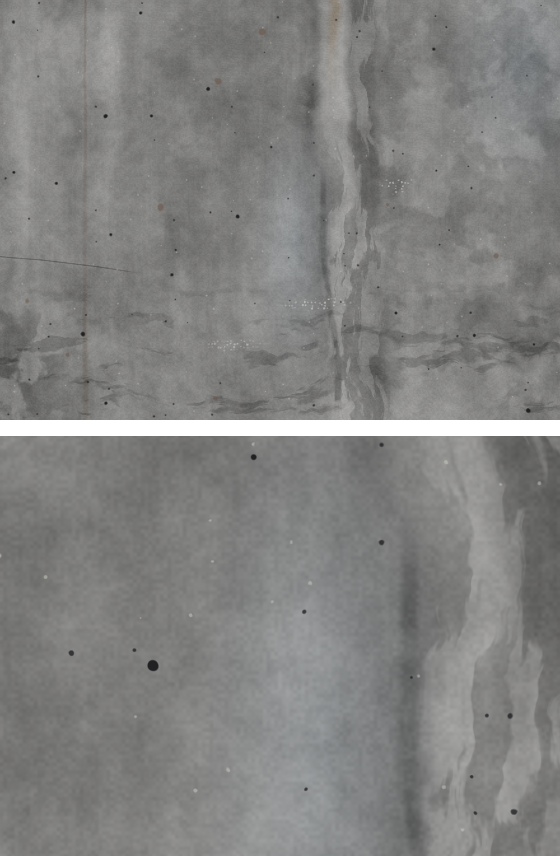
Top: the whole. Bottom: its middle third, enlarged.
Reproduce this texture procedurally as a Shadertoy shader.

```glsl
// Weathered concrete wall: layered value noise gives mottled grey with vertical runs,
// then come a pale water streak with flaking edges, a rust line, stains and cracks.
// Pits and chips are jittered dots on hashed grids.

float hash(vec2 p) {
    return fract(sin(dot(p, vec2(127.1, 311.7))) * 43758.5453);
}

float noise(vec2 p) {
    vec2 i = floor(p), f = fract(p);
    f = f * f * (3.0 - 2.0 * f);
    return mix(mix(hash(i), hash(i + vec2(1, 0)), f.x),
               mix(hash(i + vec2(0, 1)), hash(i + vec2(1, 1)), f.x), f.y);
}

// Fractal noise, centred on zero
float fbm(vec2 p) {
    float sum = 0.0, amp = 0.5;
    for (int i = 0; i < 5; i++) {
        sum += amp * (noise(p) - 0.5);
        p = mat2(1.6, 1.2, -1.2, 1.6) * p + 17.3;
        amp *= 0.55;
    }
    return sum;
}

// Fractal noise that keeps its axes, for stretched features
float grainFbm(vec2 p) {
    float sum = 0.0, amp = 0.5;
    for (int i = 0; i < 4; i++) {
        sum += amp * (noise(p) - 0.5);
        p = p * 2.1 + 9.7;
        amp *= 0.55;
    }
    return sum;
}

// 1 within the inner distance, 0 beyond the outer one
float band(float d, float inner, float outer) {
    return 1.0 - smoothstep(inner, outer, abs(d));
}

// Soft elliptical region
float blob(vec2 p, vec2 centre, vec2 size) {
    vec2 d = (p - centre) / size;
    return exp(-dot(d, d));
}

// Scattered dots: a share of the grid cells holds one, radius in cell units
float specks(vec2 p, float cells, float share, float radius) {
    vec2 q = p * cells, id = floor(q);
    vec2 centre = 0.25 + 0.5 * vec2(hash(id + 3.1), hash(id + 7.7));
    float size = radius * (0.4 + 0.6 * hash(id + 11.3));
    float blur = cells / iResolution.y;
    float d = length(q - id - centre) + radius * 0.5 * (noise(q * 9.0) - 0.5);
    return step(1.0 - share, hash(id + cells)) * (1.0 - smoothstep(size - blur, size + blur, d));
}

void mainImage(out vec4 fragColor, in vec2 fragCoord) {
    vec2 p = fragCoord / iResolution.y;
    p.x += (1.3333 - iResolution.x / iResolution.y) * 0.5;
    vec2 warp = vec2(fbm(p * 7.0), fbm(p * 7.0 + 40.0));
    vec2 w = p + warp * 0.07;

    // Mottled base with vertical runs and fine grain
    float mottle = fbm(w * 12.0 + 5.0);
    float runs = grainFbm(vec2(w.x * 17.0, p.y * 1.8));
    float v = 0.505 + 0.12 * fbm(p * 2.6 + 2.0) + 0.15 * mottle + 0.12 * runs;
    v += 0.07 * fbm(p * 60.0) + 0.045 * (noise(p * 330.0) - 0.5);

    // Worn pale patches on the right, pale runs on the left
    float patches = smoothstep(0.0, 0.1, fbm(w * 9.0 + 31.0) + 0.12 * blob(p, vec2(1.12, 0.55), vec2(0.16, 0.22)));
    v += 0.055 * (patches - 0.35) * smoothstep(0.82, 0.95, p.x);
    v += 0.05 * band(w.x - 0.26, 0.0, 0.04) * smoothstep(0.25, 0.6, p.y);
    v += 0.04 * band(w.x - 0.05, 0.0, 0.05) * smoothstep(0.2, 0.5, p.y);

    // Dark stains: lower corners, beside the streak, and broken horizontal smears
    float rough = smoothstep(-0.06, 0.1, fbm(w * 15.0 + 70.0));
    v -= 0.14 * rough * blob(p, vec2(0.03, 0.12), vec2(0.16, 0.17));
    v -= 0.11 * rough * blob(p, vec2(1.28, 0.17), vec2(0.13, 0.05));
    v -= 0.10 * rough * blob(p, vec2(0.735, 0.75), vec2(0.025, 0.09));
    float smear = smoothstep(0.1, 0.22, grainFbm(vec2(w.x * 8.0, w.y * 34.0)));
    v -= 0.09 * smear * (1.0 - smoothstep(0.15, 0.4, p.y));

    // Pale streak: solid above, breaking into vertical flakes below
    float axis = 0.795 + 0.025 * (1.0 - smoothstep(0.3, 0.65, p.y));
    float dx = p.x - axis + warp.x * 0.035;
    float flakes = smoothstep(-0.03, 0.08, grainFbm(vec2(w.x * 42.0, w.y * 9.0)));
    float solid = smoothstep(0.48, 0.78, p.y);
    float pale = band(dx, 0.018, 0.05);
    v += pale * mix(0.11 * flakes - 0.035, 0.125, solid);
    v -= 0.10 * (1.0 - flakes) * band(dx - 0.07, 0.01, 0.05);
    float seamX = 0.772 + 0.032 * (1.0 - smoothstep(0.1, 0.4, p.y)) + warp.x * 0.02;
    v -= 0.09 * band(p.x - seamX, 0.003, 0.011) * (1.0 - smoothstep(0.5, 0.68, p.y)) * (0.5 + 0.5 * rough);

    // Fine scratch on the left
    float scratchY = 0.391 - 0.118 * p.x + 0.006 * (noise(p * 9.0) - 0.5);
    v -= 0.12 * band(p.y - scratchY, 0.0004, 0.0025) * (1.0 - smoothstep(0.25, 0.36, p.x));

    // Cool and warm tints
    vec3 color = v * vec3(1.003, 1.0, 0.99);
    float cool = blob(p, vec2(0.7, 0.42), vec2(0.07, 0.2)) + blob(p, vec2(1.25, 0.85), vec2(0.13, 0.2));
    color += cool * vec3(0.005, 0.018, 0.03);
    float rust = band(p.x - 0.203 + warp.x * 0.008, 0.001, 0.004 + 0.006 * (1.0 - p.y));
    color -= rust * (0.5 + 0.5 * noise(p * vec2(20, 12))) * vec3(0.04, 0.06, 0.075);
    float ochre = band(dx, 0.0, 0.022) * smoothstep(0.72, 1.0, p.y) * (0.6 + flakes * 0.4);
    color -= ochre * vec3(0.03, 0.065, 0.11);
    color = mix(color, vec3(0.42, 0.34, 0.29), 0.6 * specks(p + 3.0, 9.0, 0.05, 0.08));

    // Air pits and bright chips, the chips crowding along broken ridges
    float pits = max(specks(p, 13.0, 0.11, 0.065), 0.8 * specks(p, 37.0, 0.055, 0.09));
    color = mix(color, vec3(0.13, 0.13, 0.14), pits);
    float ridge = blob(w, vec2(0.76, 0.262), vec2(0.09, 0.012)) + blob(w, vec2(0.94, 0.57), vec2(0.05, 0.022))
                + 0.7 * blob(w, vec2(0.56, 0.185), vec2(0.09, 0.015));
    float chips = max(0.7 * specks(p, 66.0, 0.03, 0.11), specks(p, 130.0, 0.5, 0.32) * smoothstep(0.2, 0.7, ridge));
    color = mix(color, vec3(0.78, 0.78, 0.75), chips * 0.8);

    fragColor = vec4(clamp(color, 0.0, 1.0), 1.0);
}
```
